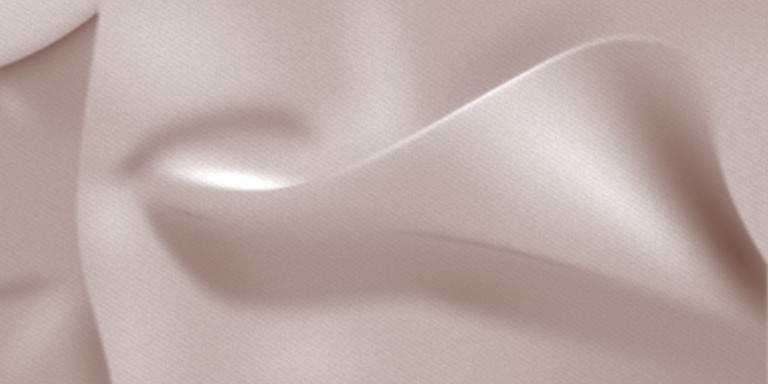
Reproduce this texture procedurally as a Shadertoy shader.

```glsl
// Draped satin: soft folds in a pale rose cloth, lit from the upper left.
// Hermite curves mark the fold edges; each panel is shaded by rotated Gaussian
// glows, then the panels are layered, tinted and given a fine woven grain.

float hash(vec2 p) {
    vec3 q = fract(p.xyx * 0.1031);
    q += dot(q, q.yzx + 33.33);
    return fract((q.x + q.y) * q.z);
}

float valueNoise(vec2 p) {
    vec2 i = floor(p), f = fract(p);
    f = f * f * (3.0 - 2.0 * f);
    return mix(mix(hash(i), hash(i + vec2(1, 0)), f.x),
               mix(hash(i + vec2(0, 1)), hash(i + vec2(1, 1)), f.x), f.y);
}

// Rotated elliptical Gaussian.
float glow(vec2 p, vec2 center, vec2 radius, float angle) {
    float c = cos(angle), s = sin(angle);
    vec2 d = p - center;
    vec2 q = vec2(c * d.x + s * d.y, c * d.y - s * d.x) / radius;
    return exp(-dot(q, q));
}

// Cubic from a to b with end slopes; constant outside that span.
float hermite(float x, vec2 a, vec2 b, float slopeA, float slopeB) {
    float h = b.x - a.x, t = clamp((x - a.x) / h, 0.0, 1.0), u = 1.0 - t;
    return mix(a.y, b.y, t * t * (3.0 - 2.0 * t)) + h * t * u * (u * slopeA - t * slopeB);
}

float line(float d, float width) { return exp(-d * d / (width * width)); }
float side(float d, float soft) { return smoothstep(-soft, soft, d); }
float span(float x, float a, float b, float soft) { return side(x - a, soft) * side(b - x, soft); }

// Height of the long diagonal ridge.
float ridgeCurve(float x) {
    vec2 dip = vec2(0.72, 0.508), rise = vec2(1.30, 0.775), crest = vec2(1.64, 0.906);
    if (x < dip.x) return hermite(x, vec2(0.35, 0.54), dip, -0.1, 0.15);
    if (x < rise.x) return hermite(x, dip, rise, 0.15, 0.55);
    if (x < crest.x) return hermite(x, rise, crest, 0.55, 0.0);
    return hermite(x, crest, vec2(1.95, 0.77), 0.0, -0.8);
}

// Lower limit of the shaded underside.
float undersideFloor(float x) {
    vec2 toe = vec2(0.62, 0.2), mid = vec2(1.1, 0.215);
    if (x < toe.x) return hermite(x, vec2(0.34, 0.5), toe, -1.8, -0.15);
    if (x < mid.x) return hermite(x, toe, mid, -0.15, -0.05);
    return hermite(x, mid, vec2(2.0, 0.0), -0.3, -0.2);
}

// Cloth behind the ridge, with the curled hollow on the left.
float upperPanel(vec2 p) {
    float tone = 0.735 + 0.10 * glow(p, vec2(0.44, 0.88), vec2(0.30, 0.20), -0.5);
    tone += 0.08 * glow(p, vec2(0.99, 0.80), vec2(0.09, 0.28), 0.15);
    tone += 0.07 * glow(p, vec2(0.85, 0.61), vec2(0.20, 0.09), 0.5);
    tone -= 0.05 * glow(p, vec2(1.36, 0.86), vec2(0.20, 0.07), 0.5);
    vec2 top = vec2(0.55, 0.675);
    float curl = p.x < top.x ? hermite(p.x, vec2(0.26, 0.47), top, 1.6, 0.25)
                             : hermite(p.x, top, vec2(0.87, 0.62), 0.25, -0.7);
    tone -= 0.11 * line(p.y - curl, 0.05) * span(p.x, 0.31, 0.81, 0.07);
    tone -= 0.07 * glow(p, vec2(0.36, 0.55), vec2(0.08, 0.05), 0.6);
    tone += 0.12 * glow(p, vec2(0.54, 0.555), vec2(0.18, 0.05), -0.2);
    return tone + 0.20 * glow(p, vec2(0.63, 0.526), vec2(0.15, 0.026), -0.12);
}

// Cloth in front of the ridge, its shaded underside and the bottom panel.
float lowerPanel(vec2 p, float depth) {
    float slope = 0.72 + 0.15 * glow(p, vec2(1.43, 0.63), vec2(0.30, 0.18), -0.7);
    slope += 0.11 * glow(p, vec2(1.68, 0.42), vec2(0.24, 0.07), -0.72);
    slope += 0.07 * exp(-max(depth, 0.0) / 0.06) * span(p.x, 0.5, 1.4, 0.15);
    slope -= 0.18 * glow(p, vec2(1.80, 0.53), vec2(0.32, 0.10), -1.0);
    slope -= 0.16 * glow(p, vec2(1.95, 0.29), vec2(0.20, 0.07), -0.95);

    float bottom = 0.755 + 0.07 * glow(p, vec2(0.29, 0.43), vec2(0.07, 0.10), 0.3);
    bottom += 0.04 * glow(p, vec2(0.35, 0.10), vec2(0.12, 0.25), 0.0);
    bottom += 0.045 * glow(p, vec2(0.80, 0.06), vec2(0.16, 0.12), 0.0);
    bottom -= 0.09 * smoothstep(1.1, 2.0, p.x);

    float shade = 0.655 - 0.045 * glow(p, vec2(0.54, 0.31), vec2(0.18, 0.09), -0.7);
    shade -= 0.035 * glow(p, vec2(1.22, 0.23), vec2(0.18, 0.07), -0.2);

    vec2 bend = vec2(0.95, 0.40);
    float crease = p.x < bend.x ? hermite(p.x, vec2(0.34, 0.5), bend, -0.5, -0.02)
                                : hermite(p.x, bend, vec2(2.0, 0.14), -0.02, -0.3);
    float soft = 0.035 + 0.055 * line(p.x - 0.85, 0.3);
    float above = mix(bottom, slope, smoothstep(0.32, 0.48, p.x));
    float under = mix(bottom, shade, side(p.y - undersideFloor(p.x), 0.045) * smoothstep(0.33, 0.42, p.x));
    float tone = mix(above, under, side(crease - p.y, soft));
    return tone - 0.04 * line(p.y - crease, 0.009) * (span(p.x, 1.06, 1.55, 0.15) + span(p.x, 0.44, 0.54, 0.07));
}

// Loose cloth at the far left, with a fold crossing its top.
float leftPanel(vec2 p) {
    float tone = 0.70 - 0.04 * glow(p, vec2(0.17, 0.75), vec2(0.12, 0.12), 0.0);
    tone += 0.05 * glow(p, vec2(0.03, 0.73), vec2(0.06, 0.03), -0.8);
    tone -= 0.07 * glow(p, vec2(0.04, 0.245), vec2(0.12, 0.03), 0.2);
    tone += 0.06 * glow(p, vec2(0.11, 0.15), vec2(0.16, 0.06), 0.9);
    tone -= 0.09 * glow(p, vec2(0.26, 0.05), vec2(0.06, 0.20), 0.15);
    float lift = p.y - hermite(p.x, vec2(0.0, 0.825), vec2(0.25, 0.965), 0.35, 0.8);
    tone -= 0.19 * exp(-max(-lift, 0.0) / 0.045);
    float fold = 0.83 - 0.13 * exp(-max(lift, 0.0) / 0.04);
    return mix(tone, fold, side(lift, 0.007));
}

void mainImage(out vec4 fragColor, in vec2 fragCoord) {
    vec2 p = fragCoord / iResolution.xy * vec2(2.0, 1.0);

    // Main cloth on either side of the ridge, with a lit rim.
    float depth = ridgeCurve(p.x) - p.y;
    float ridgeSoft = 0.006 + 0.045 * (1.0 - smoothstep(0.3, 0.65, p.x)) + 0.04 * smoothstep(1.68, 1.85, p.x);
    float tone = mix(upperPanel(p), lowerPanel(p, depth), side(depth, ridgeSoft));
    tone += 0.08 * line(depth - 0.004, 0.009) * span(p.x, 0.95, 1.70, 0.15);

    // Hanging drape on the right.
    vec2 waist = vec2(0.66, 1.86);
    float drapeX = p.y < waist.x ? hermite(p.y, vec2(0.31, 2.0), waist, -0.65, -0.1)
                                 : hermite(p.y, waist, vec2(0.87, 1.79), -0.1, -0.6);
    float drapeSoft = mix(0.010, 0.065, smoothstep(0.55, 0.85, p.y));
    tone = mix(tone, 0.77 - 0.04 * smoothstep(0.8, 1.0, p.y), side(p.x - drapeX, drapeSoft));

    // Left panel, tucked behind the upright edge.
    vec2 pinch = vec2(0.44, 0.20);
    float edgeX = p.y < pinch.x ? hermite(p.y, vec2(0.0, 0.292), pinch, -0.2, 0.0)
                                : hermite(p.y, pinch, vec2(1.0, 0.262), 0.0, 0.12);
    tone = mix(leftPanel(p), tone, side(p.x - edgeX, 0.010));

    // Woven grain, strongest where the cloth catches the light.
    float grain = valueNoise(p * 190.0) - 0.5 + 0.25 * sin(dot(p, vec2(260.0, 430.0)));
    tone += grain * 0.03 * smoothstep(0.4, 0.9, tone);
    tone = clamp(tone, 0.0, 1.0);
    fragColor = vec4(tone - vec3(0.0, 0.25, 0.31) * (1.0 - tone), 1.0);
}
```
